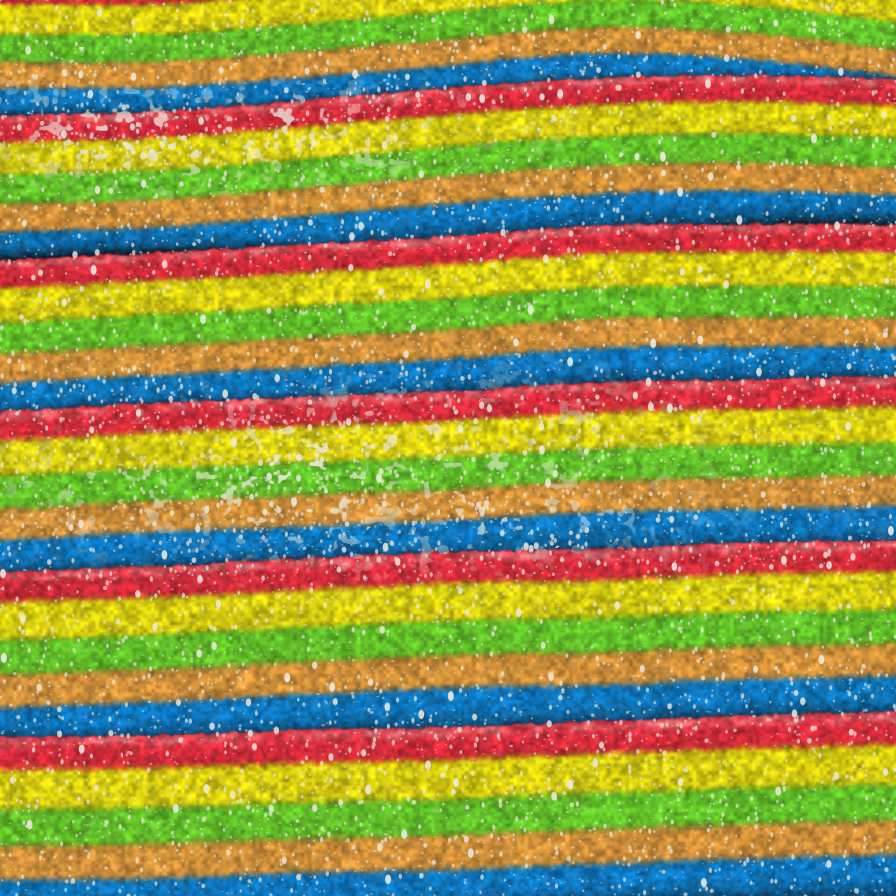
Give the GLSL for this pattern, as a WebGL 2 fragment shader.

```glsl
#version 300 es
precision highp float;
// Overlapping sour candy belts with five rainbow stripes each, dusted with sugar crystals.

uniform vec2 u_resolution;
out vec4 fragColor;

const int BELTS = 7;
const vec3 SUGAR = vec3(0.93, 0.92, 0.88);
const vec3 STRIPES[5] = vec3[5](
    vec3(0.81, 0.13, 0.19),   // red
    vec3(0.83, 0.79, 0.02),   // yellow
    vec3(0.35, 0.73, 0.12),   // green
    vec3(0.80, 0.54, 0.19),   // orange
    vec3(0.01, 0.44, 0.73));  // blue
const float CUTS[4] = float[4](0.18, 0.40, 0.60, 0.79);

vec2 hash2(vec2 p) {
    vec3 q = fract(p.xyx * vec3(0.1031, 0.1030, 0.0973));
    q += dot(q, q.yzx + 33.33);
    return fract((q.xx + q.yz) * q.zy);
}

float noise(vec2 p) {
    vec2 i = floor(p), f = fract(p);
    f = f * f * (3.0 - 2.0 * f);
    float low = mix(hash2(i).x, hash2(i + vec2(1, 0)).x, f.x);
    float high = mix(hash2(i + vec2(0, 1)).x, hash2(i + vec2(1, 1)).x, f.x);
    return mix(low, high, f.y);
}

// Soft elliptical spot
float spot(vec2 p, vec2 center, vec2 radius) {
    vec2 q = (p - center) / radius;
    return exp(-dot(q, q));
}

// Belt spacing widens toward the bottom
float beltStart(float i) {
    return -0.055 + 0.149 * i + 0.0048 * i * i;
}

// Upper edge of belt i: tilted, bowed and wavy, calmer toward the bottom
float beltTop(float i, float x) {
    float c = x - 0.5;
    float first = max(1.0 - i, 0.0);
    float tilt = mix(-0.048, -0.024, i / 6.0) + 0.03 * first;
    float bow = 0.05 * max(1.0 - i / 5.0, 0.0) + 0.025 * first;
    float wave = 0.012 * exp(-0.5 * i) * sin(6.2832 * x);
    float ripple = 0.005 * (noise(vec2(x * 6.0, i * 7.3)) - 0.5);
    return beltStart(i) + 0.007 * first + tilt * c + bow * c * c + wave + ripple;
}

// Stripe colour at t, from 0 at the belt's upper edge to 1 at its lower edge
vec3 beltColor(float t, float soft) {
    vec3 color = STRIPES[0];
    float seam = 0.0;
    for (int k = 0; k < 4; k++) {
        color = mix(color, STRIPES[k + 1], smoothstep(-soft, soft, t - CUTS[k]));
        seam += exp(-pow((t - CUTS[k]) / 0.025, 2.0));
    }
    float underside = smoothstep(0.88, 1.02, t);
    return color * (1.0 - 0.10 * seam) * (1.0 - 0.28 * underside);
}

// Scattered, randomly sized crystals on a jittered grid
float crystals(vec2 p, float density, float soft) {
    vec2 cell = floor(p);
    float light = 0.0;
    for (int y = -1; y <= 1; y++)
    for (int x = -1; x <= 1; x++) {
        vec2 id = cell + vec2(x, y);
        vec2 kind = hash2(id + 41.7);
        vec2 d = p - id - hash2(id);
        d *= mix(vec2(0.75, 1.25), vec2(1.25, 0.75), kind.y);
        float radius = mix(0.15, 0.42, kind.y * kind.y);
        float dot01 = 1.0 - smoothstep(radius - soft, radius + soft, length(d));
        light = max(light, dot01 * step(kind.x, density) * mix(0.5, 1.0, kind.y));
    }
    return light;
}

void main() {
    vec2 p = gl_FragCoord.xy / u_resolution;
    p.y = 1.0 - p.y;
    float px = 1.0 / u_resolution.y;
    float fuzz = 0.003 * (noise(p * 130.0) - 0.5) + 0.002 * (noise(p * 260.0) - 0.5);
    float y = p.y + fuzz;

    // Belts, each lying over the lower edge of the one above
    vec3 color = vec3(0.0);
    for (int k = 0; k < BELTS; k++) {
        float i = float(k);
        float depth = y - beltTop(i, p.x);
        float t = depth / (beltStart(i + 1.0) - beltStart(i));
        float gap = exp(-2.0 * (i - 2.0) * (i - 2.0)) * smoothstep(0.15, 0.4, abs(p.x - 0.55));
        float shadow = mix(0.35, 0.85, gap) * exp(-max(-depth, 0.0) / mix(0.004, 0.009, gap));
        float cover = smoothstep(-0.001 - px, 0.001 + px, depth);
        float lip = exp(-pow((t - 0.03) / 0.03, 2.0)) * noise(p * vec2(70, 150) + i);
        vec3 belt = mix(beltColor(t, 0.025 + 4.0 * px), SUGAR, 0.38 * lip);
        color = mix(color * (1.0 - shadow), belt, cover);
    }

    // Sandy surface grain
    float grain = noise(p * 240.0 + 9.0) + noise(p * 125.0) - 1.0;
    color *= 1.0 + 0.32 * grain;
    color = mix(color, SUGAR, 0.10 * noise(p * 300.0 + 5.0));

    // Sugar: thick shiny patches, fine dust and larger crystals
    float shine = spot(p, vec2(0.43, 0.53), vec2(0.36, 0.085))
                + spot(p, vec2(0.24, 0.15), vec2(0.30, 0.055));
    shine *= 0.4 + noise(p * vec2(9, 17));
    float clump = 0.6 * noise(p * vec2(78, 98)) + 0.4 * noise(p * 195.0);
    float sugar = smoothstep(0.62, 0.75, clump) * clamp(shine, 0.0, 1.0);
    float dust = 0.13 + 0.14 * noise(p * 12.0) + 0.12 * shine;
    sugar = max(sugar, 0.80 * crystals(p * 175.0, dust, 0.12 + 40.0 * px));
    sugar = max(sugar, crystals(p * 100.0, 0.07 + 0.10 * shine, 0.06 + 30.0 * px));
    fragColor = vec4(mix(color, SUGAR, 0.9 * sugar), 1.0);
}
```
